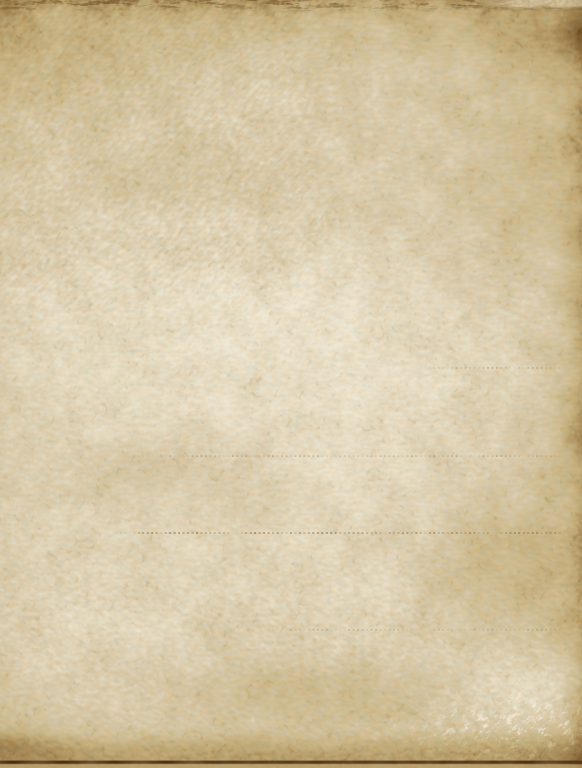
A Shadertoy shader for this texture:

```glsl
vec2 gradientAt(vec2 cell) {
    vec3 h = fract(cell.xyx * vec3(0.1031, 0.1030, 0.0973));
    h += dot(h, h.yzx + 33.33);
    float angle = 6.2832 * fract((h.x + h.y) * h.z);
    return vec2(cos(angle), sin(angle));
}

// Gradient noise, roughly -0.7 to 0.7
float gradientNoise(vec2 p) {
    vec2 i = floor(p), f = p - i;
    vec2 w = f * f * f * (f * (f * 6.0 - 15.0) + 10.0);
    float a = dot(gradientAt(i), f);
    float b = dot(gradientAt(i + vec2(1, 0)), f - vec2(1, 0));
    float c = dot(gradientAt(i + vec2(0, 1)), f - vec2(0, 1));
    float d = dot(gradientAt(i + vec2(1, 1)), f - vec2(1, 1));
    return mix(mix(a, b, w.x), mix(c, d, w.x), w.y);
}

float fbm(vec2 p) {
    float sum = 0.0, amplitude = 0.6;
    for (int i = 0; i < 4; i++) {
        sum += amplitude * gradientNoise(p);
        p = mat2(1.6, 1.2, -1.2, 1.6) * p + 7.3;
        amplitude *= 0.64;
    }
    return sum;
}

// Soft elliptical stain
float stain(vec2 uv, vec2 center, vec2 radius) {
    vec2 d = (uv - center) / radius;
    return exp(-dot(d, d));
}

// Paper tones from fresh to scorched
vec3 paperTone(float age) {
    vec3 c = mix(vec3(0.92, 0.885, 0.795), vec3(0.84, 0.78, 0.655), clamp(age / 0.3, -0.3, 1.0));
    c = mix(c, vec3(0.80, 0.73, 0.56), clamp((age - 0.3) / 0.2, 0.0, 1.0));
    c = mix(c, vec3(0.75, 0.66, 0.46), clamp((age - 0.5) / 0.25, 0.0, 1.0));
    c = mix(c, vec3(0.65, 0.54, 0.34), clamp((age - 0.75) / 0.3, 0.0, 1.0));
    return mix(c, vec3(0.45, 0.32, 0.15), clamp((age - 1.05) / 0.6, 0.0, 1.0));
}

// Broken dotted rule from a start column to the right margin
float dottedRule(vec2 uv, float y, float start) {
    float band = 1.0 - smoothstep(0.0004, 0.0018, abs(uv.y - y));
    float span = smoothstep(start, start + 0.1, uv.x) * (1.0 - smoothstep(0.955, 0.97, uv.x));
    float dots = smoothstep(-0.5, 0.8, cos(uv.x * 6.2832 * 130.0));
    float wear = 0.6 + gradientNoise(vec2(uv.x * 30.0, y * 90.0)) + 0.8 * gradientNoise(vec2(uv.x * 110.0, y * 70.0));
    return band * span * dots * clamp(wear, 0.0, 1.0);
}

void mainImage(out vec4 fragColor, in vec2 fragCoord) {
    vec2 uv = fragCoord / iResolution.xy;
    vec2 p = fragCoord / iResolution.y;
    float cloud = fbm(p * 5.0 + 3.0);
    float blotch = fbm(p * 19.0 + 21.0);
    vec2 edge = uv + 0.018 * vec2(blotch, cloud + blotch);
    float top = max(1.0 - edge.y, 0.0), right = max(1.0 - edge.x, 0.0), bottom = max(edge.y, 0.0);

    // Edge darkening
    float age = 0.15 + 0.11 * cloud + 0.20 * blotch;
    age += 0.50 * exp(-top * 12.0) + 0.25 * exp(-top * 60.0);
    age += 0.30 * exp(-bottom * 13.0) + 0.42 * (1.0 - smoothstep(0.015, 0.055, bottom));
    age += 0.32 * exp(-right * 8.0) + 0.34 * exp(-right * 55.0);
    age += 0.12 * exp(-uv.x * 14.0);

    // Broad stains and pale areas
    age += 0.28 * stain(uv, vec2(0.88, 0.27), vec2(0.15, 0.09));
    age += 0.25 * stain(uv, vec2(0.55, 0.10), vec2(0.28, 0.05));
    age += 0.17 * stain(uv, vec2(0.25, 0.39), vec2(0.20, 0.05));
    age += 0.15 * stain(uv, vec2(0.32, 0.77), vec2(0.34, 0.10));
    age += 0.13 * stain(uv, vec2(0.88, 0.76), vec2(0.18, 0.13));
    age += 0.20 * stain(uv, vec2(0.02, 0.93), vec2(0.26, 0.07));
    age += 0.36 * stain(uv, vec2(0.98, 0.95), vec2(0.10, 0.03));
    age += 0.24 * stain(uv, vec2(1.0, 0.43), vec2(0.05, 0.05));
    age += 0.30 * stain(uv, vec2(0.0, 0.03), vec2(0.12, 0.025));
    age -= 0.11 * stain(uv, vec2(0.50, 0.55), vec2(0.40, 0.16));
    age -= 0.32 * stain(uv, vec2(0.91, 0.10), vec2(0.12, 0.05));

    // Fine grain, fibres and slanted weave
    vec2 q = mat2(0.83, 0.56, -0.56, 0.83) * p;
    float grain = gradientNoise(q * 235.0) + gradientNoise(q.yx * 167.0 + 9.0) + 0.6 * gradientNoise(q * 97.0 + 5.0);
    float slant = gradientNoise(vec2(dot(p, vec2(0.7, -0.7)) * 190.0, dot(p, vec2(0.7, 0.7)) * 95.0));
    float counter = gradientNoise(vec2(dot(p, vec2(0.6, 0.8)) * 190.0, dot(p, vec2(0.8, -0.6)) * 95.0));
    float fibre = gradientNoise(p * vec2(83.0, 187.0) + 31.0);
    float upper = smoothstep(0.45, 0.7, uv.y) * (1.0 - smoothstep(0.4, 0.8, uv.x));
    float lower = 1.0 - smoothstep(0.2, 0.42, uv.y);
    age += 0.18 * grain + 0.12 * fibre + 0.16 * slant * upper + 0.10 * counter * lower;

    // Small foxing flecks
    age += 0.14 * smoothstep(0.25, 0.6, gradientNoise(q * 140.0 + 50.0) + 0.4 * blotch);

    // Fine worn scratches in the lower right corner
    float scratch = fbm(mat2(0.8, -0.6, 0.6, 0.8) * p * vec2(75.0, 120.0));
    age -= 0.42 * smoothstep(0.0, 0.45, scratch) * stain(uv, vec2(0.9, 0.05), vec2(0.2, 0.04));

    vec3 color = paperTone(age) + 0.045 * grain;
    color += vec3(0.024, -0.004, -0.022) * gradientNoise(q * 80.0 + 70.0);

    // Dotted rules
    float rules = 0.42 * dottedRule(uv, 0.521, 0.70) + 0.42 * dottedRule(uv, 0.406, 0.18);
    rules += 0.8 * dottedRule(uv, 0.306, 0.17) + 0.36 * dottedRule(uv, 0.18, 0.42);
    color = mix(color, vec3(0.54, 0.45, 0.29), 0.8 * rules);

    // Broken streaks along the upper rim, pale tear at the right
    float rag = 0.006 * fbm(vec2(uv.x * 14.0, 4.0));
    float streak = smoothstep(-0.1, 0.4, fbm(p * vec2(22.0, 150.0)) + 0.15 * grain);
    color = mix(color, vec3(0.44, 0.32, 0.15), 0.7 * streak * smoothstep(0.982, 0.996, uv.y + rag));
    float tear = smoothstep(0.988, 0.994, uv.y + rag) * smoothstep(0.80, 0.90, uv.x);
    color = mix(color, vec3(0.86, 0.80, 0.67) + 0.1 * grain, 0.7 * tear);

    // Dark lower fold with a light strip under it
    float fold = 1.0 - smoothstep(0.0008, 0.0034, abs(uv.y - 0.0075));
    color = mix(color, vec3(0.74, 0.63, 0.43), 0.7 * (1.0 - smoothstep(0.003, 0.006, uv.y)));
    color = mix(color, vec3(0.27, 0.16, 0.06), fold * (0.8 + 0.3 * gradientNoise(p * vec2(30.0, 3.0))));
    fragColor = vec4(clamp(color, 0.0, 1.0), 1.0);
}
```
